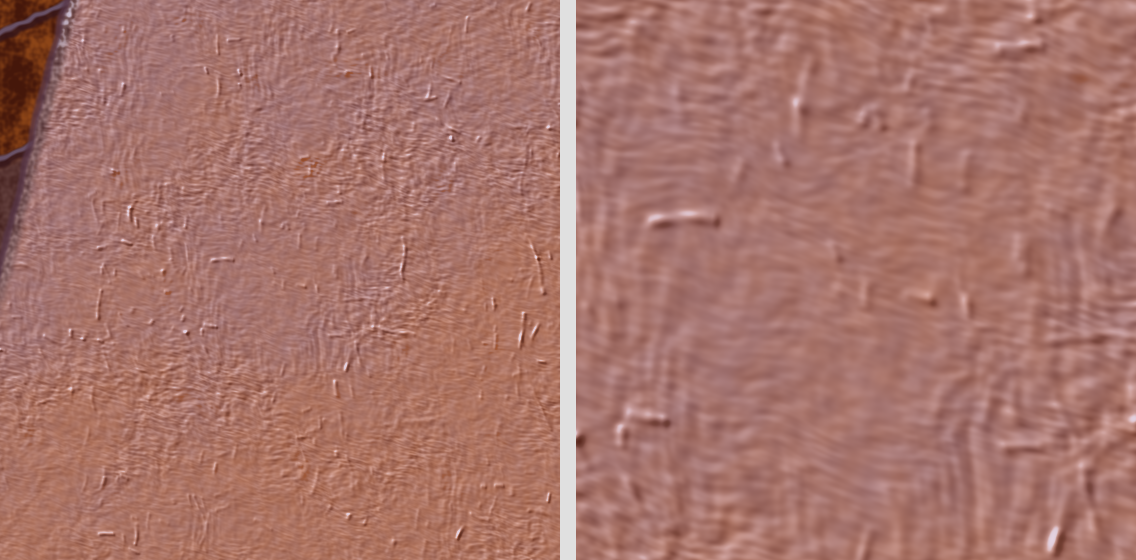
Left: the whole. Right: its middle third, enlarged.
Write a three.js fragment shader that draws this texture.

```glsl
// Scratched terracotta plaster under raking light, with dark glazed tiles in the upper left corner.
varying vec2 vUv;

vec2 hash2(vec2 p) {
  vec3 q = fract(p.xyx * vec3(0.1031, 0.103, 0.0973));
  q += dot(q, q.yzx + 33.33);
  return fract((q.xx + q.yz) * q.zy);
}

float cornerSlope(vec2 cell, vec2 d) {
  float a = 6.2832 * hash2(cell + 57.0).x;
  return dot(vec2(cos(a), sin(a)), d);
}

// Gradient noise, roughly -0.7 to 0.7
float noise(vec2 p) {
  vec2 i = floor(p), f = fract(p), o = vec2(1.0, 0.0);
  vec2 u = f * f * f * (f * (f * 6.0 - 15.0) + 10.0);
  float low = mix(cornerSlope(i, f), cornerSlope(i + o, f - o), u.x);
  float high = mix(cornerSlope(i + o.yx, f - o.yx), cornerSlope(i + 1.0, f - 1.0), u.x);
  return mix(low, high, u.y);
}

vec2 rotate(vec2 p, float a) {
  return vec2(cos(a) * p.x + sin(a) * p.y, cos(a) * p.y - sin(a) * p.x);
}

// Scattered ridges: one random, mostly upright stroke per grid cell
float scratches(vec2 p, float cells, float width, float density) {
  vec2 q = p * cells, id = floor(q);
  float ridge = 0.0;
  for (int y = -1; y <= 1; y++) {
    for (int x = -1; x <= 1; x++) {
      vec2 cell = id + vec2(float(x), float(y));
      vec2 r = hash2(cell + cells), s = hash2(cell + cells * 3.0 + 11.0);
      float angle = 1.57 + (r.x - 0.5) * 0.9 + step(0.7, s.y) * 1.5;
      vec2 d = rotate(q - cell - 0.2 - 0.6 * r, angle);
      float reach = 0.1 + 0.38 * s.x * s.x;
      d.x -= clamp(d.x, -reach, reach);
      float strength = step(fract(r.x * 7.0 + s.y * 5.0), density) * (0.4 + 0.9 * r.y * r.y);
      ridge = max(ridge, strength * exp(-dot(d, d) / pow(width * cells, 2.0)));
    }
  }
  return ridge;
}

// Plaster surface: slanted grain, lumps, trowel drags and broken scratches
float height(vec2 p) {
  float rough = 0.6 + 1.0 * smoothstep(-0.25, 0.45, noise(p * 5.0 + 3.0));
  float drag = smoothstep(0.05, 0.45, noise(p * vec2(7.0, 4.0) + 19.0));
  float sweep = smoothstep(0.5, 1.0, p.y) * smoothstep(0.25, 0.7, p.x);
  vec2 bent = p + 0.012 * vec2(noise(p * 16.0), noise(p * 16.0 + 40.0));
  vec2 grain = rotate(bent, -0.3);
  float h = 0.46 * rough * noise(grain * vec2(58.0, 125.0));
  h += 0.24 * rough * noise(grain * vec2(105.0, 190.0) + 7.0);
  h += 0.5 * rough * noise(bent * vec2(50.0, 38.0) + 31.0);
  h += 0.6 * drag * noise(bent * vec2(95.0, 40.0) + 5.0);
  h += 0.4 * sweep * noise(rotate(p, 0.35) * vec2(28.0, 95.0));
  float broken = 0.7 + 1.1 * noise(p * 55.0 + 23.0);
  float cluster = smoothstep(-0.3, 0.3, noise(p * 6.0 + 71.0));
  h += 0.95 * broken * scratches(bent, 9.0, 0.0036, 0.5);
  h += cluster * broken * scratches(bent + 0.37, 19.0, 0.0038, 0.5);
  h += cluster * broken * scratches(bent + 0.71, 34.0, 0.0034, 0.35);
  return h;
}

vec3 plaster(vec2 p) {
  float cloud = noise(p * 3.5 + 8.0) + 0.6 * noise(p * 9.0);
  float warmth = 0.5 + 0.4 * (p.x - 0.5) - 0.75 * (p.y - 0.5) + 0.55 * cloud;
  vec3 color = mix(vec3(0.64, 0.455, 0.45), vec3(0.68, 0.45, 0.375), smoothstep(0.0, 0.9, warmth));
  color += 0.035 * noise(p * 24.0) + vec3(-0.02, 0.0, 0.03) * noise(p * 60.0 + 9.0);

  // Light from the upper left: lavender crests, brown hollows
  float relief = height(p + vec2(0.003, -0.0029)) - height(p);
  color += relief * mix(vec3(0.27, 0.28, 0.28), vec3(0.28, 0.33, 0.37), step(0.0, relief));
  color = mix(color, vec3(0.87, 0.82, 0.89), 0.8 * smoothstep(0.4, 0.95, relief));
  color = mix(color, vec3(0.44, 0.26, 0.21), 0.5 * smoothstep(0.35, 0.85, -relief));

  // Rust gathers in a few hollows
  float rust = smoothstep(0.25, 0.6, noise(p * 12.0 + 63.0)) * smoothstep(0.05, 0.4, -relief);
  return mix(color, vec3(0.66, 0.33, 0.15), 0.6 * rust);
}

vec3 tiles(vec2 p) {
  float mottle = noise(p * 17.0) + 0.6 * noise(p * 45.0) + 0.5 * noise(p * 110.0);
  vec3 color = mix(vec3(0.27, 0.09, 0.04), vec3(0.55, 0.27, 0.09), smoothstep(-0.6, 0.7, mottle));
  color = mix(vec3(0.32, 0.18, 0.17) + 0.12 * mottle, color, smoothstep(0.69, 0.73, p.y - 0.4 * p.x));
  float row = (p.y - 0.45 * p.x - 0.94) / 0.225;
  float seam = 0.225 * (fract(row + 0.5) - 0.5) + 0.006 * noise(p * 40.0);
  color = mix(color, vec3(0.2, 0.08, 0.1), 0.8 - 0.8 * smoothstep(0.006, 0.016, abs(seam + 0.004)));
  return mix(color, vec3(0.44, 0.36, 0.46), 0.85 - 0.85 * smoothstep(0.001, 0.008, abs(seam - 0.002)));
}

void main() {
  vec2 p = vUv;
  float edge = p.x - 0.25 * (p.y - 0.48) + 0.006 * noise(p * 22.0);
  vec3 color = plaster(p);

  // Weathered grey rim and its shadow between plaster and tiles
  float upper = smoothstep(0.4, 0.52, p.y);
  float grit = noise(p * 110.0) + 0.6 * noise(p * 45.0);
  vec3 rim = vec3(0.46, 0.34, 0.35) + 0.25 * grit;
  rim = mix(rim, vec3(0.8, 0.77, 0.86), smoothstep(0.84, 1.0, p.y) * smoothstep(-0.2, 0.5, grit));
  color = mix(color, rim, 0.85 * upper * (1.0 - smoothstep(0.002, 0.02, edge)));
  color = mix(color, tiles(p), 1.0 - smoothstep(-0.014, -0.006, edge));
  float shadow = 1.0 - smoothstep(0.002, 0.011, abs(edge + 0.012));
  color = mix(color, vec3(0.34, 0.21, 0.28), 0.75 * upper * shadow);

  gl_FragColor = vec4(clamp(color, 0.0, 1.0), 1.0);
}
```
